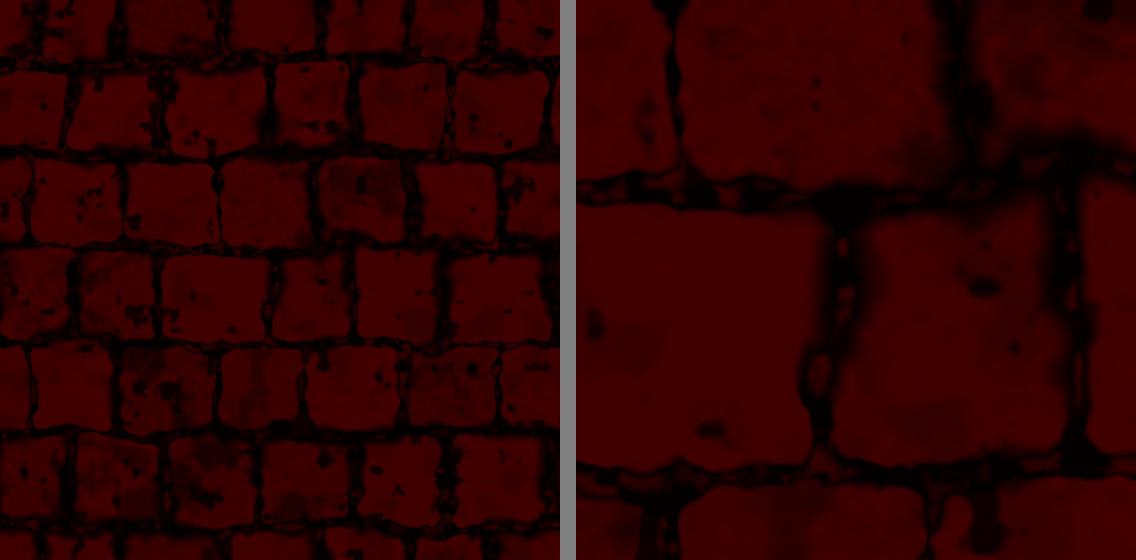
Left, the full canvas; right, a detail of the centre.
Reproduce this texture map procedurally as a Shadertoy shader.

```glsl
// Tileable wall of worn, dark red stone blocks with rough crumbling mortar joints.

const float CELLS = 6.0;             // rows, and stones per row
const float ROW_SHIFT = 0.34;        // height of the lowest bed joint, in cells
const float ODD_OFFSET = 0.34;       // joint position in odd rows
const float EVEN_OFFSET = 0.80;      // joint position in even rows
const float JOINT_JITTER = 0.16;
const float GAP_MIN = 0.018;         // inset of a stone's sides, in cells
const float GAP_MAX = 0.062;
const float CORNER = 0.10;
const float WARP = 0.26;
const float ROUGHNESS = 0.11;
const float EDGE_BLUR = 0.012;
const float STONE_RED = 0.283;
const float MORTAR_DARK = 0.015;
const float MORTAR_RED = 0.20;

float hash(vec2 p) {
    return fract(sin(dot(p, vec2(127.1, 311.7))) * 43758.5453);
}

// Value noise that repeats after "period" lattice cells.
float noise(vec2 p, vec2 period) {
    vec2 i = floor(p), f = fract(p);
    f = f * f * (3.0 - 2.0 * f);
    vec2 a = mod(i, period), b = mod(i + 1.0, period);
    return mix(mix(hash(a), hash(vec2(b.x, a.y)), f.x),
               mix(hash(vec2(a.x, b.y)), hash(b), f.x), f.y);
}

float fbm(vec2 uv, float freq, int octaves) {
    float sum = 0.0, total = 0.0, amp = 0.5;
    for (int i = 0; i < octaves; i++) {
        sum += amp * noise(uv * freq, vec2(freq));
        total += amp;
        amp *= 0.5;
        freq *= 2.0;
    }
    return sum / total;
}

float rowOffset(float row) {
    return mix(EVEN_OFFSET, ODD_OFFSET, mod(row, 2.0));
}

// Horizontal position of the joint to the left of a stone.
float joint(float col, float row) {
    float jitter = hash(mod(vec2(col, row), CELLS) + 3.0) - 0.5;
    return col + rowOffset(row) + JOINT_JITTER * jitter;
}

// Signed distance to the stone around p, in cells; also returns its wrapped id.
float stoneDistance(vec2 p, out vec2 id) {
    float row = floor(p.y);
    float col = floor(p.x - rowOffset(row));
    if (p.x < joint(col, row)) col -= 1.0;
    else if (p.x >= joint(col + 1.0, row)) col += 1.0;
    id = mod(vec2(col, row), CELLS);

    vec4 gap = vec4(hash(id + 11.0), hash(id + 23.0), hash(id + 37.0), hash(id + 51.0));
    gap = mix(vec4(GAP_MIN), vec4(GAP_MAX), gap);
    vec2 low = vec2(joint(col, row), row) + gap.xy;
    vec2 high = vec2(joint(col + 1.0, row), row + 1.0) - gap.zw;
    vec2 q = abs(p - 0.5 * (low + high)) - 0.5 * (high - low) + CORNER;
    return length(max(q, 0.0)) + min(max(q.x, q.y), 0.0) - CORNER;
}

float stoneTone(vec2 uv, vec2 id) {
    float wear = pow(hash(id + 71.0), 2.0);
    float blotch = smoothstep(0.50, 0.75, fbm(uv + 0.13, 22.0, 4));
    float pit = smoothstep(0.68, 0.80, fbm(uv + 0.29, 30.0, 3));
    float grain = fbm(uv, 128.0, 2);
    float streak = noise(uv * vec2(18.0, 150.0), vec2(18.0, 150.0));
    float tone = STONE_RED - 0.025 * hash(id + 83.0);
    tone -= blotch * (0.04 + 0.10 * wear);
    tone -= grain * (0.015 + 0.06 * wear) + 0.012 * streak;
    return tone * (1.0 - 0.75 * pit);
}

float mortarTone(vec2 uv) {
    float rubble = smoothstep(0.42, 0.72, fbm(uv + 0.41, 72.0, 3));
    float fill = smoothstep(0.30, 0.65, fbm(uv + 0.77, 9.0, 2));
    return mix(MORTAR_DARK, MORTAR_RED, rubble * mix(0.35, 1.0, fill));
}

void mainImage(out vec4 fragColor, in vec2 fragCoord) {
    vec2 uv = fragCoord / iResolution.xy;

    // Uneven stone outlines
    vec2 warp = vec2(fbm(uv, 8.0, 3), fbm(uv + 0.37, 8.0, 3)) - 0.5;
    vec2 p = uv * CELLS - vec2(0.0, ROW_SHIFT) + WARP * warp;
    vec2 id;
    float d = stoneDistance(p, id);
    d += ROUGHNESS * (fbm(uv + 0.53, 40.0, 3) - 0.5);

    // Soot along the edges, wide in some places and thin in others
    float spread = smoothstep(0.35, 0.65, fbm(uv + 0.61, 10.0, 2));
    float soot = smoothstep(-mix(0.025, 0.13, spread), 0.015, d);
    float stone = stoneTone(uv, id) * (1.0 - 0.9 * soot);

    // Mortar, with a dark crack where it meets the stone
    float crack = 1.0 - smoothstep(0.0, 0.03, abs(d));
    float mortar = mortarTone(uv) * (1.0 - 0.6 * crack);

    float red = mix(stone, mortar, smoothstep(-EDGE_BLUR, EDGE_BLUR, d));
    fragColor = vec4(max(red, 0.0), 0.0, 0.0, 1.0);
}
```
